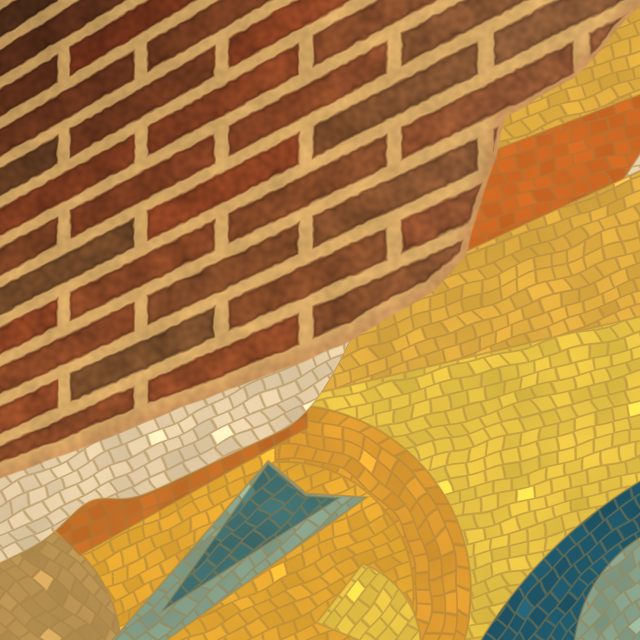
A WebGL 1 fragment shader for this texture:

```glsl
precision highp float;
// Slanted brick wall meeting a flowing mosaic of gold, orange, white and teal tiles.
uniform vec2 u_resolution;

struct Field { vec3 color; vec2 flow; float edge; };

float hash(vec2 p) { return fract(sin(dot(p, vec2(127.1, 311.7))) * 4375.85); }

float slope(vec2 cell, vec2 f) {
  float a = 6.2832 * hash(cell);
  return dot(vec2(cos(a), sin(a)), f);
}

// Gradient noise.
float noise(vec2 p) {
  vec2 i = floor(p), f = p - i, u = f * f * (3. - 2. * f), e = vec2(1, 0);
  float low = mix(slope(i, f), slope(i + e, f - e), u.x);
  float high = mix(slope(i + e.yx, f - e.yx), slope(i + 1., f - 1.), u.x);
  return mix(low, high, u.y);
}

// Signed distance to the line from s.xy to s.zw, negative on its left.
float side(vec2 p, vec4 s) {
  vec2 d = normalize(s.zw - s.xy), q = p - s.xy;
  return d.y * q.x - d.x * q.y;
}

float fill(float d, float soft) { return 1. - smoothstep(-soft, soft, d); }

vec2 turn(vec2 p, float a) {
  return vec2(cos(a) * p.x + sin(a) * p.y, cos(a) * p.y - sin(a) * p.x);
}

vec2 polar(vec2 q, float radius) { return vec2(atan(q.y, q.x) * radius, length(q)); }

float wallDistance(vec2 p) {
  float lower = max(side(p, vec4(0, .251, .534, .46)), side(p, vec4(.534, .46, .677, .544)));
  lower = max(lower, side(p, vec4(.677, .544, .729, .603)));
  lower = max(lower, side(p, vec4(.729, .603, .777, .766)));
  float upper = max(side(p, vec4(.771, .805, .898, .879)), side(p, vec4(.898, .879, 1, .99)));
  return min(lower, upper);
}

vec3 brickWall(vec2 p, float border) {
  float x = p.x - .217, grain = noise(p * 85.), stain = noise(p * 22.);
  // Courses fan out slightly; bricks lengthen toward the right.
  float course = (.969 - p.y + .6 * x) / (.0658 + .018 * x);
  float row = floor(course + .5);
  float along = sqrt(100. + 85.3 * (p.x - .1)) - 10. + .5 * mod(row, 2.);
  float bed = (.5 - abs(course - row)) * .058 - .009;
  float head = abs(along - floor(along + .5)) * .26 - .011;
  float inset = mix(.025, .007, smoothstep(.6, .78, p.x));
  float inside = min(min(bed, head), -border - inset) + .003 * grain + .002 * stain;
  vec3 brick = mix(vec3(.61, .29, .15), vec3(.49, .32, .18), hash(vec2(floor(along), row)));
  brick = mix(brick, vec3(.58, .39, .25), .6 * smoothstep(.4, .85, p.x));
  brick *= .8 + .22 * stain + .16 * grain + .16 * smoothstep(0., .008, inside);
  vec3 mortar = mix(vec3(.79, .58, .36), vec3(.84, .66, .4), smoothstep(.004, .03, -border));
  mortar *= 1. + .1 * (stain + grain);
  // Darkness gathers in the upper left.
  float light = smoothstep(-.15, .65, length(p - vec2(0, 1)));
  brick *= mix(vec3(.52, .44, .46), vec3(1), light);
  return mix(mortar * (.85 + .15 * light), brick, fill(-inside, .0025));
}

// Distance to the nearest tile joint, and a random tone.
vec2 tessera(vec2 q) {
  q += .4 * vec2(noise(q * .45), noise(q * .45 + 7.3));
  float shift = hash(vec2(floor(q.y), 3));
  q.x += shift + (fract(q.y) - .5) * (shift - .5) * .5;
  vec2 f = abs(fract(q) - .5);
  return vec2(.5 - max(f.x, f.y), hash(floor(q)));
}

// Lays one colour with its own tile direction over earlier ones.
void lay(inout Field m, float d, vec3 color, vec2 flow) {
  m.color = mix(m.color, color, fill(d, .0018));
  if (d < 0.) m.flow = flow;
  m.edge = d < 0. ? -d : min(m.edge, d);
}

vec3 mosaic(vec2 p) {
  vec2 slant = turn(p, .26), steep = turn(p, .45), dartFlow = turn(p, .75);
  vec2 hub = p - vec2(.443, .0755);
  vec3 yellow = vec3(.9, .76, .27), orange = vec3(.81, .41, .14);
  vec3 cream = vec3(.89, .8, .65), paleBlue = vec3(.52, .62, .53);
  Field m = Field(vec3(.87, .67, .25), turn(p, .35), 1.);
  lay(m, side(p, vec4(1, .505, .534, .395)), yellow, slant);
  // Orange stripe and white chip at the right.
  float stripe = side(p, vec4(.729, .608, 1, .733));
  lay(m, max(stripe, side(p, vec4(1, .852, .78, .768))), orange, slant);
  lay(m, max(stripe, side(p, vec4(1, .76, .974, .72))), cream, slant);
  // Amber disc, white ribbon and the fields below it.
  float bump = (p.x - .14) / .05, rise = max(p.x - .44, 0.);
  float below = .87 * (p.y - .12 - .47 * p.x - .03 * exp(-bump * bump) - 8. * rise * rise);
  float disc = length(hub) - .293;
  lay(m, min(disc, max(hub.x, below)), vec3(.89, .65, .19), steep);
  lay(m, max(abs(disc + .045) - .045, .43 - p.x), vec3(.87, .61, .19), polar(hub, .24));
  lay(m, -below, cream, steep);
  lay(m, max(below, length(p + vec2(.03, .02)) - .22), vec3(.72, .57, .32), turn(p, -.7));
  float ribbon = max(below, .87 * (.063 + .56 * p.x - p.y));
  ribbon = max(max(ribbon, p.x - .48), (.258 - p.x - p.y) * .707);
  lay(m, ribbon, vec3(.77, .43, .15), steep);
  // Yellow petal.
  float petal = max(side(p, vec4(.573, .127, .495, .027)), side(p, vec4(.495, .027, .56, 0)));
  lay(m, max(petal, length(p - vec2(.52, -.01)) - .137), yellow, turn(p, .9));
  // Notched teal dart with a pale rim.
  float cut = min(side(p, vec4(.479, .229, .419, .28)), side(p, vec4(.573, .223, .479, .229)));
  float rim = max(side(p, vec4(.419, .28, .176, 0)), side(p, vec4(.26, 0, .573, .223)));
  float core = max(side(p, vec4(.419, .276, .254, .046)), side(p, vec4(.254, .046, .52, .216)));
  lay(m, max(cut, rim), paleBlue, dartFlow);
  lay(m, max(cut + .004, core), vec3(.25, .43, .43), dartFlow);
  // Curved blue bands in the lower right.
  vec2 arc = polar(p - vec2(1.38, -.38), .72);
  lay(m, arc.y - .734, vec3(.12, .34, .41), arc);
  lay(m, length(p - vec2(1.12, -.029)) - .224, paleBlue, arc);
  // Tile faces, joints and a few bright pieces.
  vec2 piece = tessera(m.flow / vec2(.029, .021));
  vec3 tile = m.color * (.94 + .12 * piece.y + .06 * noise(p * 12.));
  tile *= 1. + .14 * step(.975, piece.y);
  float face = min(smoothstep(.015, .12, piece.x), smoothstep(0., .003, m.edge));
  return mix(mix(m.color, vec3(.62, .48, .25), .55), tile, .15 + .85 * face);
}

void main() {
  vec2 p = gl_FragCoord.xy / u_resolution;
  float border = wallDistance(p) + .004 * noise(p * 18.);
  vec3 color = mix(mosaic(p), brickWall(p, border), fill(border, .002));
  gl_FragColor = vec4(color, 1);
}
```
